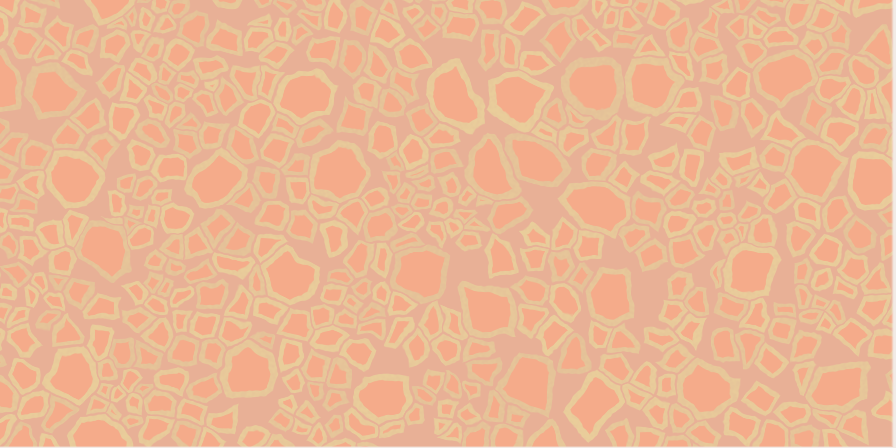
Reproduce this pattern procedurally as a Shadertoy shader.

```glsl
vec2 hash2(vec2 p) {
    vec3 q = fract(p.xyx * vec3(0.1031, 0.1030, 0.0973));
    q += dot(q, q.yzx + 33.33);
    return fract((q.xx + q.yz) * q.zy);
}

vec2 noise2(vec2 p) {
    vec2 i = floor(p), f = fract(p);
    f = f * f * (3.0 - 2.0 * f);
    return mix(mix(hash2(i), hash2(i + vec2(1, 0)), f.x),
               mix(hash2(i + vec2(0, 1)), hash2(i + vec2(1, 1)), f.x), f.y);
}

// Each cell holds one large, four medium or nine small stones, evenly mixed
int stonesPerSide(vec2 cell) {
    float h = fract(dot(cell, vec2(0.7549, 0.5698)) + 0.25 * hash2(cell + 71.0).x);
    return h < 0.27 ? 1 : h < 0.86 ? 2 : 3;
}

struct Stone {
    vec2 id, centre;
    float radius;
};

Stone stoneAt(vec2 cell, int n, int k) {
    vec2 sub = vec2(k % n, k / n);
    vec2 id = cell * 3.0 + sub;
    vec2 jitter = (hash2(id + 11.0) - 0.5) * 0.65;
    return Stone(id, cell + (sub + 0.5 + jitter) / float(n), 0.46 / float(n));
}

// Squared distance reduced by size, so large stones claim more room
float power(vec2 p, Stone s) {
    vec2 d = p - s.centre;
    return dot(d, d) - s.radius * s.radius;
}

Stone nearestStone(vec2 p, out vec2 owner) {
    Stone best;
    float least = 1e5;
    for (int c = 0; c < 9; c++) {
        vec2 cell = floor(p) + vec2(c % 3 - 1, c / 3 - 1);
        int n = stonesPerSide(cell);
        for (int k = 0; k < n * n; k++) {
            Stone s = stoneAt(cell, n, k);
            float d = power(p, s);
            if (d < least) {
                least = d;
                best = s;
                owner = cell;
            }
        }
    }
    return best;
}

// Depth inside the stone: its share of the plane, cut by a crooked quad
float stoneDepth(vec2 p, Stone s, vec2 owner) {
    float depth = 1e5;
    for (int c = 0; c < 9; c++) {
        vec2 cell = owner + vec2(c % 3 - 1, c / 3 - 1);
        int n = stonesPerSide(cell);
        for (int k = 0; k < n * n; k++) {
            Stone other = stoneAt(cell, n, k);
            float gap = distance(s.centre, other.centre);
            if (gap > 1e-4)
                depth = min(depth, (power(p, other) - power(p, s)) / (2.0 * gap));
        }
    }
    depth -= 0.010 + 0.014 * hash2(s.id + 5.0).y;

    // Opposite sides pair up, one pair closer, for longish shards
    float turn = hash2(s.id + 43.0).x * 6.2832;
    for (int k = 0; k < 4; k++) {
        vec2 h = hash2(s.id + float(k) * vec2(37, 17));
        float a = turn + 1.5708 * float(k) + (h.x - 0.5) * 0.8;
        float reach = s.radius * (k % 2 == 0 ? mix(0.75, 1.15, h.y) : mix(1.0, 1.6, h.y));
        depth = min(depth, reach - dot(p - s.centre, vec2(cos(a), sin(a))));
    }
    return depth;
}

void mainImage(out vec4 fragColor, in vec2 fragCoord) {
    // Tilted cells, between seven and eight to the canvas height
    float pixel = 7.4 / iResolution.y;
    vec2 p = mat2(0.92, 0.39, -0.39, 0.92) * fragCoord * pixel + 20.0;

    // Bowed sides and slightly ragged edges
    vec2 q = p + (noise2(p * 4.5) - 0.5) * 0.10 + (noise2(p * 19.0) - 0.5) * 0.016;

    vec2 owner;
    Stone stone = nearestStone(q, owner);
    float depth = stoneDepth(q, stone, owner);
    float rimWidth = 0.16 * sqrt(stone.radius) * mix(0.85, 1.1, hash2(stone.id + 3.0).x);

    // Mottled sandy rim, its tint differing by stone
    float tint = 0.1 + 0.8 * hash2(stone.id + 29.0).y + 0.5 * (noise2(p * 24.0).x - 0.5);
    vec3 rim = mix(vec3(0.895, 0.755, 0.595), vec3(0.915, 0.805, 0.605), clamp(tint, 0.0, 1.0));
    vec3 ground = vec3(0.91, 0.69, 0.59);
    vec3 core = vec3(0.96, 0.67, 0.54);

    vec3 col = mix(ground, rim, smoothstep(-0.7, 0.7, depth / pixel));
    col = mix(col, core, smoothstep(-0.7, 0.7, (depth - rimWidth) / pixel));

    // Pale margin along the right and lower borders
    vec2 uv = fragCoord / iResolution.xy;
    float margin = max(smoothstep(0.994, 0.998, uv.x), 1.0 - smoothstep(0.001, 0.005, uv.y));
    fragColor = vec4(mix(col, vec3(0.95, 0.92, 0.90), margin), 1.0);
}
```
